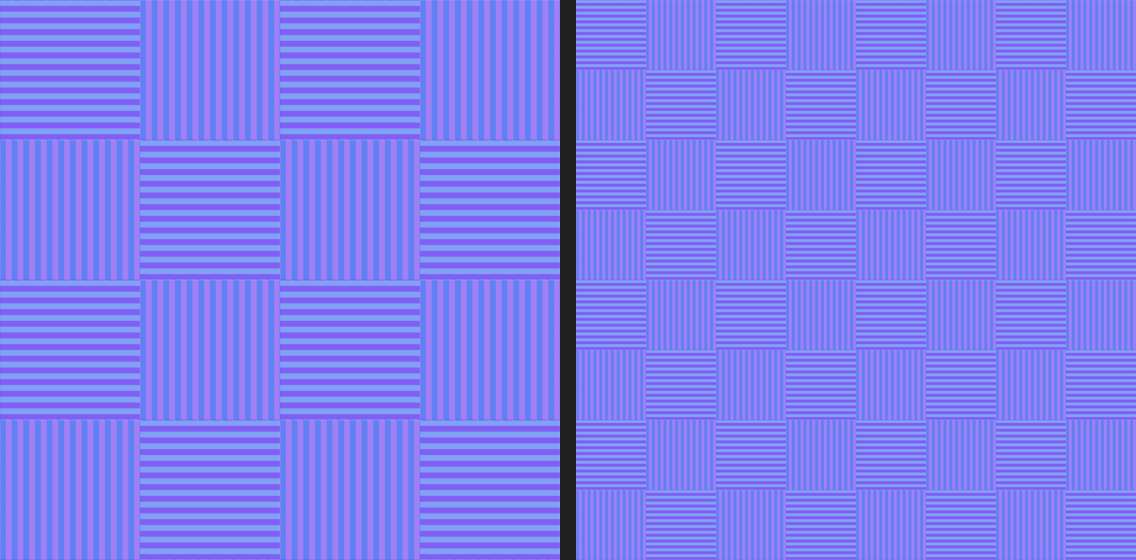
Left, the tile; right, the same tile 2 across and 2 down.
Write a WebGL 2 fragment shader that draws this texture map.

```glsl
#version 300 es
precision highp float;
// Normal map of a basket-weave parquet: a 4 x 4 checker of ridged tiles,
// twelve ridges each, upright and level in turn. A periodic height field is
// differenced for its slope, which is then coded as colour.

uniform vec2 u_resolution;
out vec4 fragColor;

// Triangular ridges with unit slope; their direction alternates by tile.
float ridgeHeight(vec2 uv) {
    vec2 tile = floor(uv * 4.0);
    bool level = mod(tile.x + tile.y, 2.0) > 0.5;
    float across = level ? uv.y : uv.x;
    return (0.5 - abs(fract(across * 48.0) - 0.5)) / 48.0;
}

// Central difference; the clamp tames the steps where tiles meet.
vec2 surfaceSlope(vec2 uv) {
    vec2 reach = vec2(0.0007, 0.0);
    vec2 rise = vec2(
        ridgeHeight(uv + reach.xy) - ridgeHeight(uv - reach.xy),
        ridgeHeight(uv + reach.yx) - ridgeHeight(uv - reach.yx));
    return clamp(rise / (2.0 * reach.x), -1.0, 1.0);
}

void main() {
    // Average a 4 x 4 grid of samples inside the pixel for smooth edges.
    vec2 slope = vec2(0.0);
    for (int j = 0; j < 4; j++) {
        for (int i = 0; i < 4; i++) {
            vec2 offset = (vec2(i, j) + 0.5) / 4.0 - 0.5;
            slope += surfaceSlope((gl_FragCoord.xy + offset) / u_resolution);
        }
    }
    slope /= 16.0;

    // Faces tilt against the slope; blue holds the upward component.
    vec2 tilt = vec2(0.504, 0.5) - slope * vec2(0.125, 0.13);
    fragColor = vec4(tilt, 0.957, 1.0);
}
```
